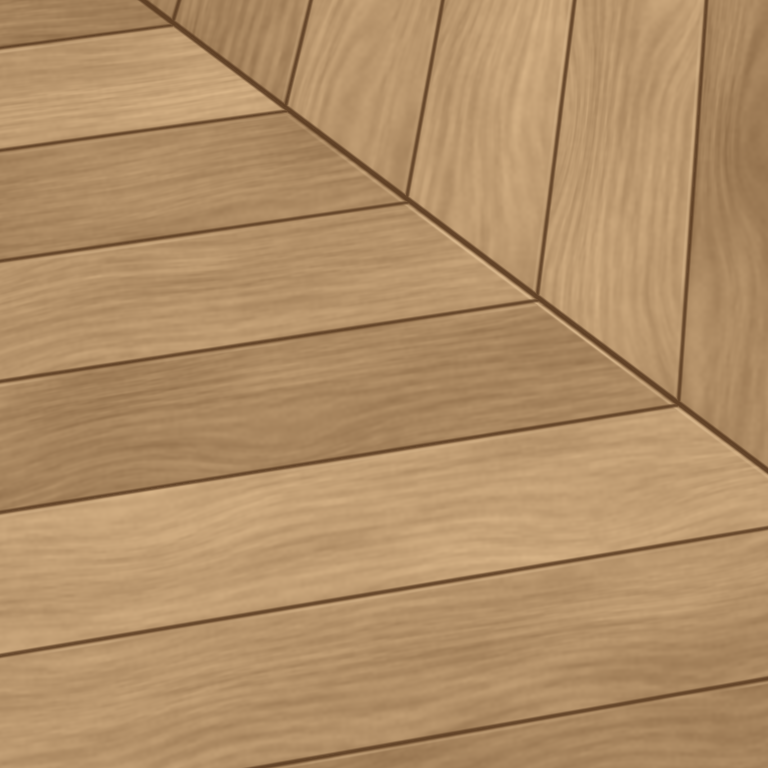
Give the GLSL for this texture, as a WebGL 2 fragment shader.

```glsl
#version 300 es
precision highp float;
// Oak chevron floor in perspective: two fans of planks meet on a diagonal seam.
// Each fan is unprojected to a plank number, then toned, grained with
// stretched value noise and outlined by dark gaps with thin lit bevels.

uniform vec2 u_resolution;
out vec4 fragColor;

const vec3 GAP_COLOR = vec3(0.34, 0.22, 0.12);
const vec3 DARK_OAK = vec3(0.47, 0.34, 0.21);
const vec3 LIGHT_OAK = vec3(0.80, 0.66, 0.49);
const vec3 BEVEL_LIGHT = vec3(0.90, 0.77, 0.60);

// Diagonal: y = height - slope * x
const float SEAM_HEIGHT = 1.140;
const float SEAM_SLOPE = 0.753;
const float SEAM_WIDTH = 0.0028;
const float GAP_WIDTH = 0.0017;
const float EDGE_SOFTNESS = 0.0026;

// Fan of planks: tilt of its edges, change of tilt, first edge, plank width
const vec4 LEFT_FAN = vec4(0.129, 0.044, 0.0625, 0.1282);
const vec4 RIGHT_FAN = vec4(0.374, 0.331, 0.2335, 0.1716);
const float LEFT_FORESHORTENING = 0.038;

const float LEFT_TONES[8] = float[](0.55, 0.86, 0.60, 0.81, 0.59, 0.91, 0.69, 0.54);
const float RIGHT_TONES[6] = float[](0.52, 0.57, 0.73, 0.85, 0.85, 0.53);

const float MOTTLE_AMOUNT = 0.26;
const float STREAK_AMOUNT = 0.25;
const float RING_AMOUNT = 0.05;
const float FIBRE_AMOUNT = 0.12;

float hash(vec2 p) {
    vec3 q = fract(vec3(p.xyx) * 0.1031);
    q += dot(q, q.yzx + 33.33);
    return fract((q.x + q.y) * q.z);
}

float noise(vec2 p) {
    vec2 cell = floor(p);
    vec2 f = fract(p);
    f = f * f * (3.0 - 2.0 * f);
    float low = mix(hash(cell), hash(cell + vec2(1.0, 0.0)), f.x);
    float high = mix(hash(cell + vec2(0.0, 1.0)), hash(cell + vec2(1.0)), f.x);
    return mix(low, high, f.y);
}

// Plank number at a point measured from the top left corner
float leftPlank(vec2 p) {
    float edge = (p.y + LEFT_FAN.x * p.x) / (1.0 - LEFT_FAN.y * p.x);
    float t = (edge - LEFT_FAN.z) / LEFT_FAN.w;
    return t / (1.0 + LEFT_FORESHORTENING * t);
}

float rightPlank(vec2 p) {
    float edge = (p.x + RIGHT_FAN.x * p.y) / (1.0 + RIGHT_FAN.y * p.y);
    return (edge - RIGHT_FAN.z) / RIGHT_FAN.w;
}

// Signed canvas distance to the nearest whole plank number
float gapDistance(float plank, float gradient) {
    return (plank - floor(plank + 0.5)) / max(gradient, 0.001);
}

float gapMask(float d, float halfWidth) {
    return 1.0 - smoothstep(halfWidth - EDGE_SOFTNESS * 0.5, halfWidth + EDGE_SOFTNESS, abs(d));
}

float bevelMask(float d, float offset) {
    float x = (d - offset) / 0.0018;
    return exp(-x * x);
}

// Tone offset from wood figure; q.x runs along the plank, q.y across it
float woodGrain(vec2 q, float waviness) {
    float mottle = noise(q * vec2(4.0, 11.0)) - 0.5;
    float bend = noise(q * vec2(5.0, 13.0) + 7.3);
    q.y += bend * waviness;
    float streak = 0.65 * noise(q * vec2(8.0, 68.0)) + 0.35 * noise(q * vec2(14.0, 125.0)) - 0.5;
    float rings = sin(q.y * 400.0 + 3.0 * noise(q * vec2(9.0, 25.0)));
    float fibre = noise(q * vec2(45.0, 260.0)) - 0.5;
    return MOTTLE_AMOUNT * mottle + STREAK_AMOUNT * streak
        + RING_AMOUNT * rings * (0.4 + bend) + FIBRE_AMOUNT * fibre;
}

void main() {
    vec2 uv = gl_FragCoord.xy / u_resolution;
    vec2 p = vec2(uv.x, 1.0 - uv.y);

    // Plank fields and their slopes, taken before choosing a side
    float leftK = leftPlank(p);
    float rightK = rightPlank(p);
    float leftGrad = length(vec2(dFdx(leftK), dFdy(leftK)) * u_resolution);
    float rightGrad = length(vec2(dFdx(rightK), dFdy(rightK)) * u_resolution);
    float seam = (uv.y + SEAM_SLOPE * uv.x - SEAM_HEIGHT) / length(vec2(1.0, SEAM_SLOPE));
    bool onLeft = seam < 0.0;

    float plank = onLeft ? leftK : rightK;
    float id = floor(plank);
    float tone = onLeft ? LEFT_TONES[clamp(int(id) + 1, 0, 7)] : RIGHT_TONES[clamp(int(id) + 1, 0, 5)];

    // Wood, with its own stretch of grain on every plank
    vec2 q = vec2(onLeft ? p.x : p.y, plank * 0.17);
    q += vec2(hash(vec2(id + 9.0, 3.0)), id + 8.0) * 2.7 + (onLeft ? 0.0 : 31.0);
    tone += woodGrain(q, onLeft ? 0.035 : 0.065);
    tone += 0.05 * (noise(uv * 170.0) - 0.5);

    // Soft shade beside the gaps
    float gap = gapDistance(plank, onLeft ? leftGrad : rightGrad);
    tone -= 0.10 * exp(-abs(gap) / 0.005) + 0.08 * exp(-abs(seam) / 0.006);
    vec3 color = mix(DARK_OAK, LIGHT_OAK, tone);

    // Lit bevels, broken up along their length
    float glint = smoothstep(0.25, 0.8, noise(uv * 9.0 + 4.0));
    float gapBevel = bevelMask(onLeft ? gap : -gap, 0.0055) * (0.10 + 0.25 * glint);
    float seamBevel = bevelMask(-seam, 0.0068) * smoothstep(0.3, 0.5, uv.x) * (0.35 + 0.4 * glint);
    color = mix(color, BEVEL_LIGHT, max(gapBevel, seamBevel));

    // Dark gaps
    float gapWidth = GAP_WIDTH * (onLeft ? 0.75 + 0.4 * p.y : 1.0);
    float dark = max(0.82 * gapMask(gap, gapWidth), 0.88 * gapMask(seam, SEAM_WIDTH));
    fragColor = vec4(mix(color, GAP_COLOR, dark), 1.0);
}
```
